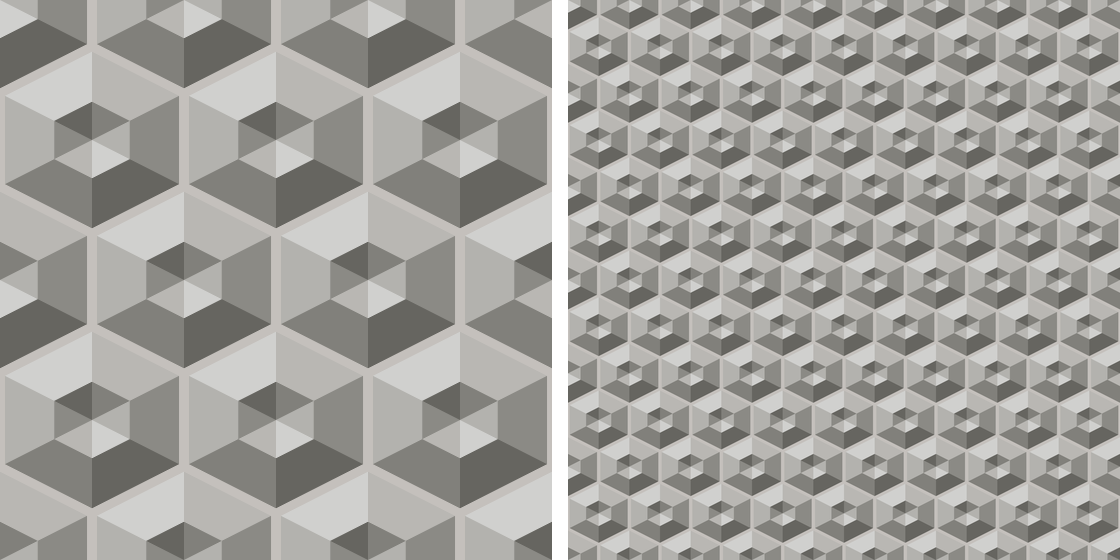
Left: one tile. Right: repeated 3 by 3.
Give the GLSL for this pattern, as a WebGL 2 fragment shader.

```glsl
#version 300 es
precision highp float;
// Faceted grey hexagon tiles with pale joints, three across and four staggered rows.
// A hexagonal norm gives the joint and the inner hexagon; six flat shades fill the
// sectors, and the inner hexagon shows the same shades turned by half a turn.

uniform vec2 u_resolution;
out vec4 fragColor;

const vec2 PERIOD = vec2(2.0, 3.0);  // lattice period in hexagon units

// Hexagon norm with pointed top: 1.0 on the border of a lattice cell.
float hexNorm(vec2 p) {
  p = abs(p);
  return max(p.x, 0.5 * p.x + p.y);
}

// Antialiased step: 0 below zero, 1 above.
float edge(float d, float pixel) {
  return clamp(d / pixel + 0.5, 0.0, 1.0);
}

// Flat shades of the six sectors around the centre.
vec3 facets(vec2 p, float pixel) {
  float right = edge(p.x, pixel);
  float slope = 0.5 * abs(p.x);
  vec3 side   = mix(vec3(0.702, 0.698, 0.682), vec3(0.545, 0.541, 0.522), right);
  vec3 top    = mix(vec3(0.816, 0.816, 0.808), vec3(0.725, 0.718, 0.702), right);
  vec3 bottom = mix(vec3(0.506, 0.502, 0.482), vec3(0.400, 0.396, 0.376), right);
  vec3 shade = mix(side, top, edge(p.y - slope, pixel));
  return mix(shade, bottom, edge(-p.y - slope, pixel));
}

void main() {
  // Three periods across and two down.
  vec2 p = gl_FragCoord.xy / u_resolution * vec2(3.0, 2.0) * PERIOD;
  float pixel = 6.0 / min(u_resolution.x, u_resolution.y);

  // Nearest of the two interleaved sets of centres.
  vec2 a = mod(p, PERIOD) - 0.5 * PERIOD;
  vec2 b = mod(p + 0.5 * PERIOD, PERIOD) - 0.5 * PERIOD;
  vec2 q = hexNorm(a) < hexNorm(b) ? a : b;
  float d = hexNorm(q);

  // Outer ring, inner hexagon, then the joint.
  vec3 color = mix(facets(q, pixel), facets(-q, pixel), edge(0.41 - d, pixel));
  vec3 joint = vec3(0.769, 0.753, 0.737);
  color = mix(joint, color, edge(0.946 - d, pixel));
  fragColor = vec4(color, 1.0);
}
```
